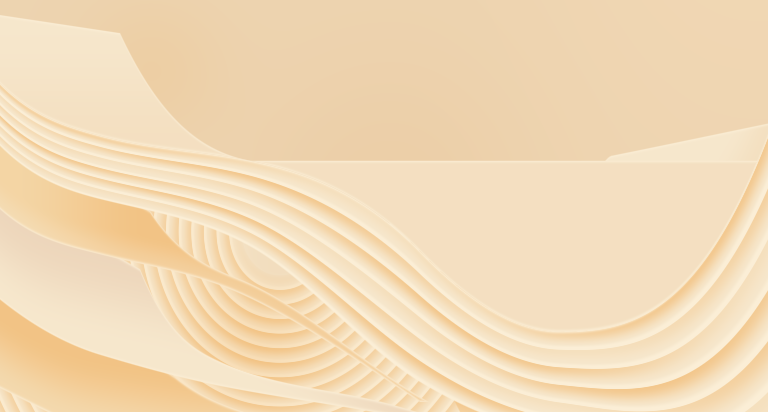
A WebGL 2 fragment shader for this background:

```glsl
#version 300 es
precision highp float;
// Cream and gold paper sheets sweeping in waves over a plain beige backdrop.
// Every edge is a height y(x) made of Hermite arcs; sheets are layered back to
// front, and the ribbons are equal steps between two such edges.
uniform vec2 u_resolution;
out vec4 fragColor;

const vec3 CREAM = vec3(0.965, 0.905, 0.80);
const vec3 RIM = vec3(0.985, 0.935, 0.84);
const vec3 GOLD = vec3(0.95, 0.765, 0.52);
const vec3 BEIGE = vec3(0.93, 0.83, 0.69);

// Cubic arc between two knots, each given as (x, y, slope)
float arc(float x, vec3 a, vec3 b) {
  float h = b.x - a.x;
  float t = clamp((x - a.x) / h, 0.0, 1.0);
  float u = 1.0 - t;
  return u * u * ((1.0 + 2.0 * t) * a.y + t * h * a.z)
       + t * t * ((1.0 + 2.0 * u) * b.y - u * h * b.z);
}

float path(float x, vec3 a, vec3 b, vec3 c, vec3 d) {
  return x < b.x ? arc(x, a, b) : x < c.x ? arc(x, b, c) : arc(x, c, d);
}

// Smooth coverage of the side where d is positive
float cover(float d) {
  float w = clamp(fwidth(d), 0.0001, 0.06) * 0.7;
  return smoothstep(-w, w, d);
}

// Paint a sheet between two edges, with a pale rim along both
void sheet(inout vec3 col, vec3 paint, float y, float top, float bottom) {
  float inner = min(y - top, bottom - y);
  paint = mix(paint, RIM, 0.75 * exp(-inner * inner * 2500.0));
  col = mix(col, paint, cover(y - top) * cover(bottom - y));
}

// Repeated strands: gold shade at the start of each, pale rim at its end
vec3 strands(float level, float shade) {
  float f = fract(level);
  vec3 body = mix(CREAM, GOLD, shade * (1.0 - smoothstep(0.0, 0.85, f)));
  body = mix(body, RIM, smoothstep(0.72, 0.92, f));
  return mix(RIM, body, smoothstep(0.0, clamp(fwidth(level), 0.01, 0.5), f));
}

void main() {
  // Canvas is 7.68 wide and 4.1 tall, with y pointing down
  vec2 uv = gl_FragCoord.xy / u_resolution;
  vec2 p = vec2(uv.x * 7.68, (1.0 - uv.y) * 4.1);
  float x = p.x, y = p.y;

  // Backdrop with warm pools behind the sheets
  vec3 col = BEIGE + 0.012 * smoothstep(4.0, 7.5, x) * (1.0 - y / 3.0);
  col -= vec3(0.005, 0.022, 0.035) * exp(-dot(p - vec2(3.9, 2.0), p - vec2(3.9, 2.0)) * 0.5);
  col -= vec3(0.0, 0.02, 0.045) * exp(-dot(p - vec2(1.5, 0.7), p - vec2(1.5, 0.7)) * 2.0);

  // Upper and lower bounds of the ribbon wave
  vec3 midTop = vec3(4.2, 2.5, 1.02), midLow = vec3(4.2, 3.8, 0.6);
  float waveTop = x < 4.2
    ? path(x, vec3(0, 0.83, 1), vec3(1, 1.35, 0.27), vec3(2.5, 1.6, 0.2), midTop)
    : path(x, midTop, vec3(5.6, 3.3, 0), vec3(7.68, 1.35, -2.6), vec3(8, 0.5, -2.6));
  float waveLow = x < 4.2
    ? path(x, vec3(0, 1.45, 1), vec3(1, 1.98, 0.25), vec3(2.5, 2.45, 0.55), midLow)
    : path(x, midLow, vec3(5.6, 4.35, 0.2), vec3(7.68, 4.4, -0.7), vec3(8, 4.2, -0.7));

  // Far arch and the strands nested in it
  float archTop = path(x, vec3(3.85, 2.25, -0.55), vec3(4.65, 2.06, 0), vec3(5.75, 2.42, 0.55), vec3(6.5, 3, 1));
  float archIn = path(x, vec3(3.9, 2.46, -0.4), vec3(4.4, 2.35, 0), vec3(5.4, 2.85, 0.8), vec3(6, 3.4, 1));
  if (true) {
    sheet(col, mix(CREAM, BEIGE, 0.25 * smoothstep(0.1, 0.5, y - archTop)), y, archTop, 9.0);
    float depth = y - archIn;
    vec3 nest = mix(strands(depth / 0.115, 0.8), GOLD, 0.25 + 0.45 * smoothstep(0.25, 0.65, depth));
    sheet(col, nest, y, archIn, 9.0);
  }

  // Near side of the loop: bowl-shaped strands
  float r = length((p - vec2(2.8, 2.3)) * vec2(1.15, 1.0));
  float warm = exp(-dot(p - vec2(2.5, 3.5), p - vec2(2.5, 3.5)) * 2.0);
  vec3 bowl = mix(strands(r / 0.145, 0.55 + 0.45 * warm), GOLD, 0.1 + 0.3 * warm);
  bowl = mix(mix(CREAM, BEIGE, 0.5 * smoothstep(1.8, 2.8, x)), bowl, smoothstep(0.4, 0.62, r));
  col = mix(col, bowl, cover(3.6 + 0.5 * (y - 2.1) - x) * cover(y - 2.1));

  // Bottom gold sheet with a pale corner
  float floorTop = x < 1.75 ? 2.6 + 0.657 * x : arc(x, vec3(1.75, 3.75, 0.8), vec3(2.6, 4.15, 0.3));
  float lowEdge = path(x, vec3(0, 2.98, 0.8), vec3(1, 3.53, 0.3), vec3(2.2, 3.84, 0.2), vec3(4, 4.15, 0.2));
  vec3 paint = mix(GOLD, vec3(0.955, 0.85, 0.68), smoothstep(0.15, 0.85, y - lowEdge + 0.12 * x));
  sheet(col, paint, y, floorTop, 3.86 + 0.5 * x);

  // Lower cream sheet, shaded beneath the gold one
  float goldEdge = path(x, vec3(0, 2.08, 0.9), vec3(1, 2.53, 0.25), vec3(2.4, 2.92, 0.45), vec3(4.2, 4, 0.65));
  float lowTop = x < 1.4 ? 1.9 + 0.557 * x
    : path(x, vec3(1.4, 2.68, 2.4), vec3(2.2, 3.6, 0.45), vec3(4, 4.05, 0.3), vec3(5, 4.3, 0.2));
  paint = mix(vec3(0.93, 0.84, 0.735), CREAM, smoothstep(0.0, 0.85, y - goldEdge));
  sheet(col, paint, y, lowTop, lowEdge);

  // Middle gold sheet, thinning into a strand
  float goldTop = x < 1.5 ? 1.2 + 0.6 * x
    : path(x, vec3(1.5, 2.1, 1.5), vec3(2.4, 2.78, 0.4), vec3(4.2, 3.95, 0.6), vec3(5, 4.3, 0.4));
  paint = mix(vec3(0.955, 0.835, 0.645), GOLD, smoothstep(0.1, 1.5, x));
  paint = mix(paint, CREAM, 0.35 * smoothstep(0.3, 0.0, goldEdge - y));
  sheet(col, paint, y, goldTop, goldEdge);

  // Ribbon wave: six steps between its bounds
  float level = 6.0 * (y - waveTop) / (waveLow - waveTop);
  float shade = 0.55 + 0.35 * cos(0.97 * (x - 0.5) - 2.0 * floor(level));
  sheet(col, strands(level, shade), y, waveTop, waveLow);

  // Right and left broad sheets resting on the wave
  float rightTop = x < 5.2 ? arc(x, vec3(4.75, 3.08, 0), vec3(5.2, 2.92, -0.55))
    : path(x, vec3(5.2, 2.92, -0.55), vec3(5.75, 2.25, -1.7), vec3(6.12, 1.55, -0.2), vec3(7.68, 1.23, -0.205));
  paint = mix(CREAM, vec3(0.95, 0.865, 0.735), 0.7 * smoothstep(0.9, 0.0, waveTop - y));
  sheet(col, paint, y, x < 4.75 ? 9.0 : rightTop, waveTop);

  float leftTop = x < 1.2 ? 0.15 + 0.15 * x : arc(x, vec3(1.2, 0.33, 2.14), vec3(2.5, 1.6, 0.2));
  paint = mix(CREAM, vec3(0.955, 0.875, 0.755), smoothstep(0.2, 1.5, y));
  sheet(col, paint, y, leftTop, waveTop);

  fragColor = vec4(col, 1.0);
}
```
